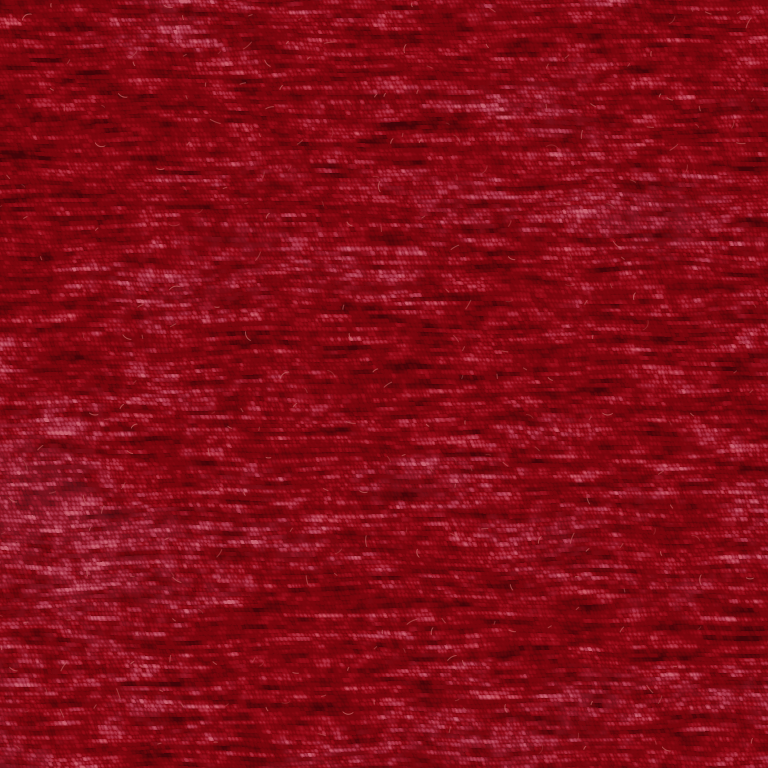
A WebGL 2 fragment shader for this texture:

```glsl
#version 300 es
precision highp float;
// Crimson chenille cloth: fine horizontal threads built of small slanted stitches.
// Stretched gradient noise streaks the dye along each thread, broad noise adds
// dusty patches, and a few loose pale fibres lie on top.

uniform vec2 u_resolution;
out vec4 fragColor;

const float THREADS = 178.0;        // threads per canvas height
const float STITCHES = 186.0;       // stitches per canvas width
const float STITCH_SLANT = 0.45;
const float THREAD_WAVER = 0.0016;
const float NOISE_GAIN = 4.6;       // brings gradient noise near unit deviation
const float FIBRE_CELLS = 19.0;
const float FIBRE_SHARE = 0.42;
const float FIBRE_WIDTH = 0.0008;
const int FIBRE_LAYERS = 2;
const int SAMPLES = 2;              // supersampling per axis

const vec3 SHADOW = vec3(0.27, 0.01, 0.03);
const vec3 MAROON = vec3(0.39, 0.02, 0.04);
const vec3 CRIMSON = vec3(0.48, 0.02, 0.05);
const vec3 SCARLET = vec3(0.585, 0.04, 0.09);
const vec3 ROSE = vec3(0.68, 0.16, 0.23);
const vec3 BLUSH = vec3(0.80, 0.34, 0.38);
const vec3 DUST = vec3(-0.005, 0.045, 0.062);
const vec3 FIBRE = vec3(0.76, 0.40, 0.39);

vec2 hash2(vec2 p) {
  vec3 q = fract(p.xyx * vec3(0.1031, 0.1030, 0.0973));
  q += dot(q, q.yzx + 33.33);
  return fract((q.xx + q.yz) * q.zy);
}

float gradientDot(vec2 cell, vec2 offset) {
  float angle = 6.28318 * hash2(cell).x;
  return dot(vec2(cos(angle), sin(angle)), offset);
}

// Gradient noise with zero mean and roughly unit deviation.
float noise(vec2 p) {
  vec2 i = floor(p), f = p - i;
  vec2 s = f * f * f * (f * (f * 6.0 - 15.0) + 10.0);
  vec2 e = vec2(1.0, 0.0);
  float low = mix(gradientDot(i, f), gradientDot(i + e, f - e), s.x);
  float high = mix(gradientDot(i + e.yx, f - e.yx), gradientDot(i + 1.0, f - 1.0), s.x);
  return NOISE_GAIN * mix(low, high, s.y);
}

// Noise running along one thread, independent of its neighbours.
float threadNoise(float x, float row, float frequency) {
  return noise(vec2(x * frequency + 60.0 * hash2(vec2(row, 5.0)).x, row * 3.0 + 0.5));
}

// Dye colour for a tone centred on zero.
vec3 dye(float tone) {
  vec3 c = mix(SHADOW, MAROON, smoothstep(-2.7, -1.3, tone));
  c = mix(c, CRIMSON, smoothstep(-1.5, -0.6, tone));
  c = mix(c, SCARLET, smoothstep(-0.4, 0.8, tone));
  c = mix(c, ROSE, smoothstep(0.8, 1.9, tone));
  return mix(c, BLUSH, smoothstep(1.9, 3.4, tone));
}

// Coverage of short, bent loose fibres, one at most per cell and layer.
float fibres(vec2 p) {
  float cover = 0.0;
  for (int k = 0; k < FIBRE_LAYERS; k++) {
    vec2 g = p * FIBRE_CELLS + float(k) * vec2(41.37, 23.71);
    vec2 cell = floor(g);
    vec2 pick = hash2(cell + 7.0), shape = hash2(cell + 91.0);
    vec2 d = (g - cell - mix(vec2(0.3), vec2(0.7), hash2(cell + 53.0))) / FIBRE_CELLS;
    float angle = 3.14159 * shape.x;
    d = mat2(cos(angle), -sin(angle), sin(angle), cos(angle)) * d;
    d.y += (shape.y - 0.5) * 120.0 * d.x * d.x;
    float reach = mix(0.002, 0.007, pick.y * pick.y);
    float dist = length(vec2(max(abs(d.x) - reach, 0.0), d.y));
    float line = 1.0 - smoothstep(0.3 * FIBRE_WIDTH, 1.5 * FIBRE_WIDTH, dist);
    cover = max(cover, line * step(pick.x, FIBRE_SHARE) * mix(0.25, 0.75, shape.y));
  }
  return cover;
}

vec3 cloth(vec2 p) {
  // Thread and stitch coordinates
  float v = (p.y + THREAD_WAVER * noise(p * vec2(7.0, 16.0))) * THREADS;
  float row = floor(v), across = v - row - 0.5;
  float u = p.x * STITCHES + 0.5 * mod(row, 2.0) + STITCH_SLANT * across
          + 0.3 * threadNoise(p.x, row + 400.0, 30.0);
  float stitch = floor(u), along = u - stitch - 0.5;

  // Broad patches, streaks across several threads, and streaks in one thread
  float patches = 0.7 * noise(p * vec2(2.3, 3.6) + 11.5) + 0.5 * noise(p * vec2(6.0, 13.0) + 37.2);
  float streak = 0.45 * noise(p * vec2(9.0, 75.0) + 3.7) + 0.25 * noise(p * vec2(22.0, 48.0) + 71.3);
  streak += 0.45 * threadNoise(p.x, row, 17.0);
  float fine = threadNoise(p.x, row + 800.0, 62.0);

  // Stitches show most where the pile is light
  float relief = 0.34 * cos(6.28318 * across) + 0.32 * cos(6.28318 * along);
  float grain = 1.5 * (hash2(vec2(stitch, row)).x - 0.5);
  float raised = mix(0.55, 1.35, smoothstep(-0.8, 1.1, streak + 0.4 * patches));
  float tone = 0.05 + 0.25 * patches + streak + 0.33 * fine + raised * (relief + grain);

  float dust = smoothstep(-0.1, 1.7, 0.75 * patches + 0.45 * fine + 0.35 * streak);
  vec3 colour = dye(tone) + DUST * dust;
  return mix(colour, FIBRE, fibres(p));
}

void main() {
  vec3 sum = vec3(0.0);
  for (int j = 0; j < SAMPLES; j++) {
    for (int i = 0; i < SAMPLES; i++) {
      vec2 shift = (vec2(i, j) + 0.5) / float(SAMPLES) - 0.5;
      sum += cloth((gl_FragCoord.xy + shift) / u_resolution.y);
    }
  }
  fragColor = vec4(sum / float(SAMPLES * SAMPLES), 1.0);
}
```
